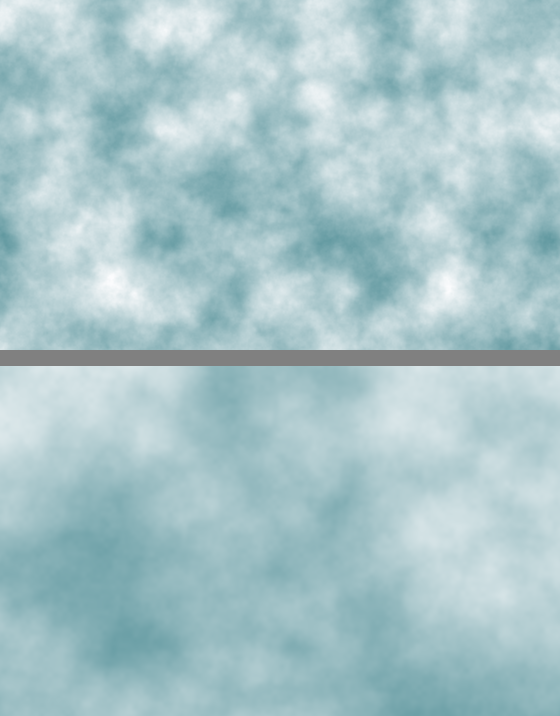
Top, the full canvas; bottom, a detail of the centre.
A Shadertoy shader for this texture:

```glsl
// Soft teal and white clouds made of layered smooth noise.

const vec3 DEEP_TEAL = vec3(0.355, 0.582, 0.612);
const vec3 PALE_MIST = vec3(0.99, 0.99, 0.995);
const float CELLS_PER_HEIGHT = 6.4;
const float CONTRAST = 1.36;
const float GAIN = 0.55;
const float LAYER_TURN = 0.6435;
const int OCTAVES = 6;

// Random value in 0..1 for a lattice point
float hash(vec2 cell) {
    vec3 p = fract(vec3(cell.xyx) * 0.1031);
    p += dot(p, p.yzx + 33.33);
    return fract((p.x + p.y) * p.z);
}

// Lattice values blended with a smooth curve
float valueNoise(vec2 p) {
    vec2 cell = floor(p);
    vec2 f = fract(p);
    vec2 blend = f * f * (3.0 - 2.0 * f);
    float bottom = mix(hash(cell), hash(cell + vec2(1.0, 0.0)), blend.x);
    float top = mix(hash(cell + vec2(0.0, 1.0)), hash(cell + vec2(1.0)), blend.x);
    return mix(bottom, top, blend.y);
}

mat2 rotation(float angle) {
    float c = cos(angle);
    float s = sin(angle);
    return mat2(c, s, -s, c);
}

// Each layer is turned, twice as fine and weighs gain times the one before
float cloudNoise(vec2 p, int octaves, float gain, float turn) {
    mat2 nextLayer = 2.0 * rotation(turn);
    float sum = 0.0;
    float total = 0.0;
    float weight = 1.0;
    for (int i = 0; i < octaves; i++) {
        sum += weight * valueNoise(p);
        total += weight;
        weight *= gain;
        p = nextLayer * p + vec2(17.3, 9.7);
    }
    return sum / total;
}

// Stretch a value around the middle grey
float stretch(float value, float contrast) {
    return clamp(0.5 + (value - 0.5) * contrast, 0.0, 1.0);
}

void mainImage(out vec4 fragColor, in vec2 fragCoord) {
    vec2 uv = fragCoord / iResolution.y;
    vec2 start = vec2(41.0, 23.0);
    float cloud = cloudNoise(uv * CELLS_PER_HEIGHT + start, OCTAVES, GAIN, LAYER_TURN);
    vec3 color = mix(DEEP_TEAL, PALE_MIST, stretch(cloud, CONTRAST));
    fragColor = vec4(color, 1.0);
}
```
